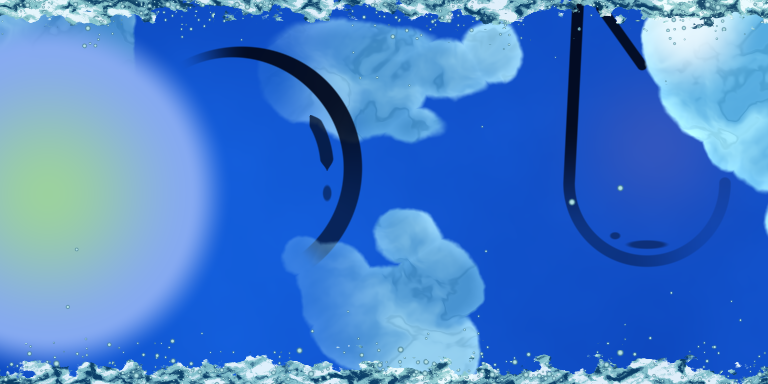
Reproduce this background procedurally as a WebGL 2 fragment shader.

```glsl
#version 300 es
precision highp float;
// Blue watercolour sky with a soft glowing disc, ink balloon outlines, clouds and splashing water borders.
uniform vec2 u_resolution;
out vec4 outColor;

#define BASE_BLUE vec3(0.06, 0.30, 0.77)
#define INK vec3(0.01, 0.04, 0.12)
#define CLOUD_CYAN vec3(0.33, 0.66, 0.91)
#define CLOUD_PALE vec3(0.62, 0.85, 0.95)
#define DISC_RIM vec3(0.53, 0.67, 0.95)
#define DISC_CORE vec3(0.62, 0.83, 0.62)
#define FOAM_TEAL vec3(0.55, 0.79, 0.80)
#define FOAM_DARK vec3(0.04, 0.24, 0.38)
#define FOAM_HEIGHT 0.038
#define CLOUD_WARP 0.05

float hash(vec2 p) {
  vec3 q = fract(p.xyx * 0.1031);
  q += dot(q, q.yzx + 33.33);
  return fract((q.x + q.y) * q.z);
}

float noise(vec2 p) {
  vec2 i = floor(p), f = fract(p);
  f = f * f * (3.0 - 2.0 * f);
  return mix(mix(hash(i), hash(i + vec2(1, 0)), f.x),
             mix(hash(i + vec2(0, 1)), hash(i + vec2(1, 1)), f.x), f.y);
}

float fbm(vec2 p) {
  float sum = 0.0, amp = 0.5;
  for (int i = 0; i < 5; i++) {
    sum += amp * noise(p);
    p = mat2(1.6, 1.2, -1.2, 1.6) * p + 7.3;
    amp *= 0.5;
  }
  return sum;
}

float ellipse(vec2 p, vec2 c, vec2 r) {
  return (length((p - c) / r) - 1.0) * min(r.x, r.y);
}

float segment(vec2 p, vec2 a, vec2 b) {
  vec2 d = b - a;
  return length(p - a - d * clamp(dot(p - a, d) / dot(d, d), 0.0, 1.0));
}

float fill(float d, float soft) {
  return 1.0 - smoothstep(-soft, soft, d);
}

// Union of ellipses (centre, radii) with a ragged edge
float cloudShape(vec2 p, vec4 lobes[6]) {
  vec2 q = p + CLOUD_WARP * (vec2(fbm(p * 9.0), fbm(p * 9.0 + 31.0)) - 0.48);
  float d = 1.0;
  for (int i = 0; i < 6; i++) d = min(d, ellipse(q, lobes[i].xy, lobes[i].zw));
  return d;
}

// Washes with thin folded contours, paler towards the rim
vec3 cloudColor(vec2 p, float d) {
  float wash = fbm(p * 5.0 + 1.5 * fbm(p * 4.0));
  float fold = smoothstep(0.12, 0.0, abs(fract(wash * 4.0) - 0.5));
  vec3 col = mix(CLOUD_CYAN * 0.9, CLOUD_PALE, smoothstep(0.3, 0.72, wash));
  return col - 0.06 * fold + 0.08 * smoothstep(-0.04, 0.0, d);
}

// Water hugging an edge; e is the distance from that edge
vec3 splash(vec3 col, vec2 p, float e, float seed, float px) {
  vec2 q = vec2(p.x, e) + seed;
  float height = FOAM_HEIGHT * (0.5 + 1.2 * noise(q.xx * vec2(4.0, 0.0) + seed));
  float body = fbm(q * vec2(26.0, 40.0)) - 0.48 + (height - e) * 9.0;
  float ripple = fbm(q * vec2(34.0, 62.0) + 2.0 * fbm(q * 30.0));
  vec3 water = mix(FOAM_DARK, FOAM_TEAL, smoothstep(0.28, 0.5, ripple));
  water = mix(water, vec3(0.94, 0.99, 1.0), smoothstep(0.5, 0.66, ripple));
  col = mix(col, water, 0.92 * smoothstep(-0.02, 0.06, body));
  // Droplets thin out away from the edge
  for (int k = 0; k < 3; k++) {
    float cell = 0.012 + 0.009 * float(k);
    vec2 id = floor(q / cell), f = fract(q / cell) - 0.5;
    float pick = hash(id + 17.0 * float(k));
    float chance = 0.6 * exp(-e * 24.0) * smoothstep(0.3, 0.7, noise(q * 12.0));
    vec2 o = 0.4 * (vec2(hash(id + 5.1), hash(id + 9.7)) - 0.5);
    float r = cell * (0.12 + 0.16 * hash(id + 2.3));
    float d = length(f - o) * cell;
    vec3 drop = mix(vec3(0.85, 0.97, 1.0), FOAM_DARK, smoothstep(0.3, 1.0, d / r));
    drop = mix(drop, FOAM_TEAL, 0.5);
    col = mix(col, drop, step(pick, chance) * fill(d - r, px));
  }
  return col;
}

void main() {
  vec2 p = gl_FragCoord.xy / u_resolution.y;
  float px = 1.0 / u_resolution.y;

  // Backdrop
  vec3 col = BASE_BLUE + vec3(0.03, 0.06, 0.08) * (fbm(p * 3.0) - 0.45);
  col += vec3(0.01, 0.06, 0.08) * exp(-3.0 * dot(p - vec2(0.6, 0.3), p - vec2(0.6, 0.3)));
  float dusk = exp(-28.0 * dot(p - vec2(1.71, 0.62), p - vec2(1.71, 0.62)));
  col = mix(col, vec3(0.28, 0.36, 0.73), 0.6 * dusk);

  // Upper cloud, fading to the left, and the corner wash
  float d = cloudShape(p, vec4[6](vec4(0.80, 0.80, 0.13, 0.13), vec4(0.95, 0.77, 0.17, 0.13),
    vec4(1.08, 0.67, 0.08, 0.04), vec4(1.15, 0.82, 0.13, 0.08), vec4(1.28, 0.87, 0.08, 0.08), vec4(0.92, 0.88, 0.22, 0.07)));
  float veil = smoothstep(0.62, 1.05, p.x) * (0.55 + 0.7 * fbm(p * 5.0 + 4.0));
  col = mix(col, cloudColor(p, d), fill(d, 0.008) * clamp(veil + 0.12, 0.0, 0.95));
  float corner = fill(p.x - 0.34 - 0.02 * fbm(p * 20.0), 0.005) * smoothstep(0.76, 0.88, p.y);
  col = mix(col, cloudColor(p, -0.1), 0.85 * corner);

  // Large ink ring with its inner strokes
  vec2 c = p - vec2(0.617, 0.5625);
  float angle = atan(c.y, c.x);
  float width = mix(0.024, 0.011, smoothstep(0.6, 2.0, angle));
  float shown = smoothstep(2.1, 1.45, angle) * smoothstep(-0.95, -0.7, angle);
  shown *= mix(0.68, 0.96, smoothstep(-0.5, 0.7, angle));
  col = mix(col, INK, shown * fill(abs(length(c) - 0.302) - width, px));
  float stroke = abs(length(c) - 0.235) - 0.017 * smoothstep(0.0, 0.15, angle + 0.05) * smoothstep(0.66, 0.5, angle);
  col = mix(col, INK, 0.75 * fill(stroke, px) * step(-0.03, angle) * step(angle, 0.62));
  col = mix(col, INK, 0.5 * fill(ellipse(p, vec2(0.852, 0.497), vec2(0.011, 0.02)), px));

  // Hanging ink loop
  c = p - vec2(1.685, 0.523);
  float bowl = c.y < 0.0 ? abs(length(c) - 0.203) : length(c - vec2(0.203, 0.0));
  float string = segment(p, vec2(1.506, 1.0), vec2(1.482, 0.523));
  float strength = mix(0.4, 0.97, smoothstep(0.38, 0.68, p.y)) * mix(1.0, 0.3, smoothstep(1.62, 1.87, p.x));
  col = mix(col, INK, strength * fill(min(bowl, string) - 0.015, px));
  col = mix(col, INK, 0.95 * fill(segment(p, vec2(1.565, 0.98), vec2(1.672, 0.83)) - 0.013, px));
  float marks = min(ellipse(p, vec2(1.685, 0.363), vec2(0.05, 0.011)), ellipse(p, vec2(1.602, 0.386), vec2(0.013, 0.009)));
  col = mix(col, INK, 0.45 * fill(marks, px));

  // Lower cloud
  d = cloudShape(p, vec4[6](vec4(1.06, 0.38, 0.09, 0.07), vec4(1.14, 0.26, 0.12, 0.12),
    vec4(1.00, 0.16, 0.18, 0.15), vec4(0.87, 0.25, 0.10, 0.11), vec4(1.15, 0.09, 0.11, 0.10), vec4(0.80, 0.32, 0.06, 0.05)));
  col = mix(col, cloudColor(p, d), fill(d, 0.006) * mix(0.3, 0.93, smoothstep(0.75, 1.06, p.x)));

  // Bright cloud at the right
  d = cloudShape(p, vec4[6](vec4(1.80, 0.88, 0.13, 0.15), vec4(1.90, 0.78, 0.19, 0.16),
    vec4(1.92, 0.67, 0.10, 0.11), vec4(2.00, 0.62, 0.09, 0.12), vec4(2.01, 0.43, 0.03, 0.05), vec4(1.95, 0.95, 0.22, 0.13)));
  vec3 bright = cloudColor(p, d) + vec3(0.04, 0.08, 0.06);
  bright = mix(bright, vec3(0.94, 0.98, 1.0), 0.9 * smoothstep(0.2, 0.03, length(p - vec2(1.79, 0.93))));
  col = mix(col, bright, fill(d, 0.006));

  // Soft disc with a green heart
  float radius = length(p - vec2(0.125, 0.495));
  vec3 glow = mix(DISC_CORE, DISC_RIM, smoothstep(0.0, 0.4, radius));
  col = mix(col, glow, 0.98 * fill(radius - 0.425, 0.055));

  // Water along both edges
  col = splash(col, p, 1.0 - p.y, 3.0, px);
  col = splash(col, p, p.y, 11.0, px);
  outColor = vec4(clamp(col, 0.0, 1.0), 1.0);
}
```
